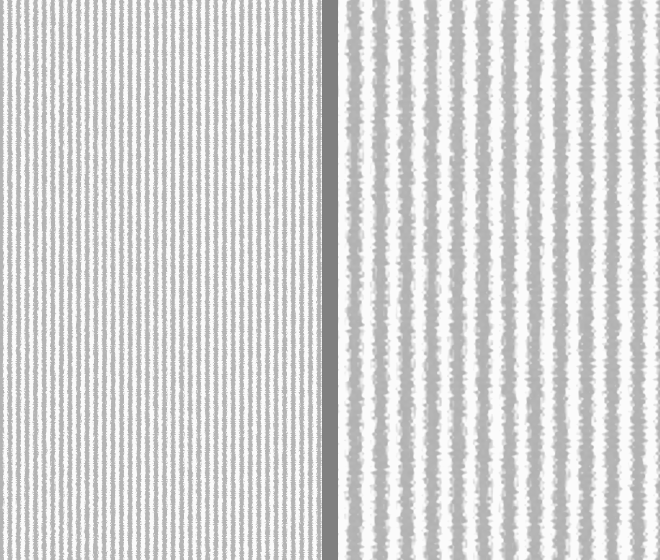
Left, the full canvas; right, a detail of the centre.
Write a WebGL 2 fragment shader that draws this pattern.

```glsl
#version 300 es
precision highp float;
// Narrow vertical grey stripes on white with fuzzy, grainy edges.

uniform vec2 u_resolution;
out vec4 outColor;

const vec3 PAPER = vec3(0.985);
const vec3 INK = vec3(0.705);
const float STRIPES = 37.5;     // repeats across the canvas
const float PHASE = 0.15;       // centre of the first stripe, in repeats
const float HALF_WIDTH = 0.26;  // half of a stripe, in repeats
const float GRAINS = 300.0;     // grain cells across the canvas

float hash(vec2 p) {
    return fract(sin(dot(p, vec2(127.1, 311.7))) * 43758.5453);
}

// Smooth value noise from 0 to 1.
float noise(vec2 p) {
    vec2 cell = floor(p);
    vec2 f = fract(p);
    f = f * f * (3.0 - 2.0 * f);
    float low = mix(hash(cell), hash(cell + vec2(1.0, 0.0)), f.x);
    float high = mix(hash(cell + vec2(0.0, 1.0)), hash(cell + vec2(1.0)), f.x);
    return mix(low, high, f.y);
}

// Signed edge offset: fine fibres plus a slower waver, in repeats.
float edgeOffset(vec2 uv, float side) {
    float fibre = noise(uv * GRAINS + side * 37.0) - 0.5;
    float waver = noise(vec2(side * 19.3, uv.y * 90.0)) - 0.5;
    return 0.22 * fibre + 0.07 * waver;
}

// Ink coverage at distance d from the centre of a stripe.
float stripe(float d, float halfWidth, float softness) {
    return 1.0 - smoothstep(halfWidth - softness, halfWidth + softness, d);
}

void main() {
    // Canvas width is one unit.
    vec2 uv = gl_FragCoord.xy / u_resolution.x;

    // Position within the nearest stripe and an id for each of its edges.
    float x = uv.x * STRIPES - PHASE;
    float index = floor(x + 0.5);
    float offset = x - index;
    float side = index * 2.0 + step(0.0, offset);

    // Soft, ragged stripe.
    float pixel = STRIPES / u_resolution.x;
    float softness = max(0.11, 0.7 * pixel);
    float halfWidth = HALF_WIDTH + edgeOffset(uv, side);
    float ink = stripe(abs(offset), halfWidth, softness);

    // Faint mottling inside the ink.
    float mottle = 0.025 * (noise(uv * GRAINS + 71.0) - 0.5);
    outColor = vec4(mix(PAPER, INK + mottle, ink), 1.0);
}
```
